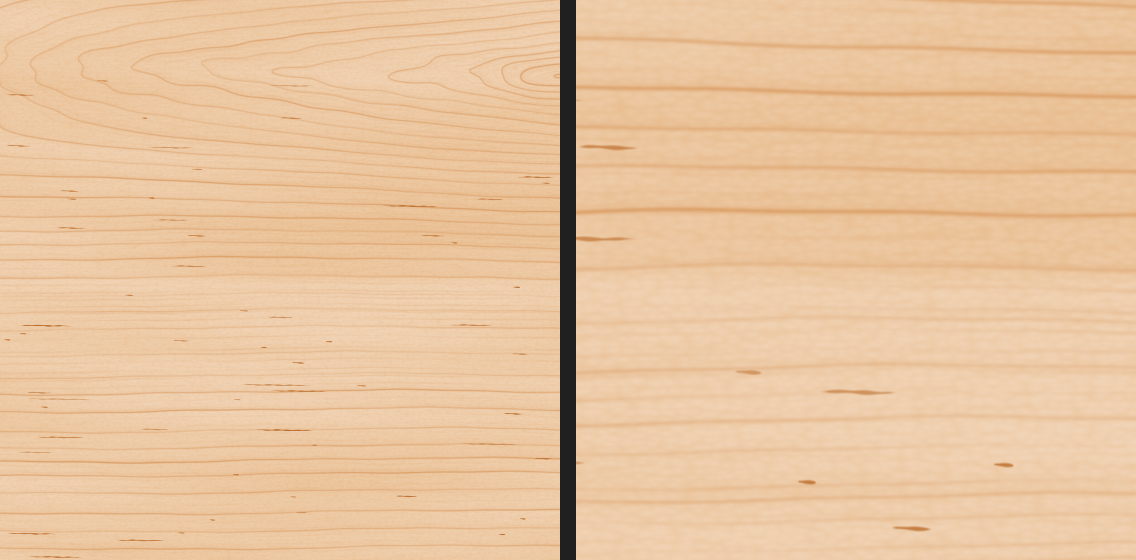
Left, the full canvas; right, a detail of the centre.
Give the GLSL for this texture, as a three.js fragment shader.

```glsl
// Pale maple plank: cathedral grain above straight growth rings, with brown flecks.
varying vec2 vUv;

float hash(vec2 p) {
  return fract(sin(dot(p, vec2(127.1, 311.7))) * 4375.85);
}

// Distance to the nearest scattered point, one point per cell.
float cellular(vec2 p) {
  vec2 cell = floor(p);
  float nearest = 2.0;
  for (int j = -1; j <= 1; j++) {
    for (int i = -1; i <= 1; i++) {
      vec2 c = cell + vec2(float(i), float(j));
      vec2 point = c + vec2(hash(c), hash(c + 37.0));
      nearest = min(nearest, length(p - point));
    }
  }
  return nearest;
}

// Growth ring count; its contours are the grain lines.
float ringField(vec2 p) {
  p.y += 0.004 * sin(5.0 * p.x + 4.0 * p.y) + 0.0012 * sin(15.0 * p.x + 21.0 * p.y);
  p.y += 0.0005 * sin(43.0 * p.x + 60.0 * p.y);
  float d = p.y - 0.87;
  float rings = 31.0 * sqrt(d * d + 0.0003);
  rings += 0.3 * sin(17.0 * p.y) + 0.13 * sin(47.0 * p.y + 1.0);

  // Arches with tips to the left, crowded at the left edge
  rings -= 6.0 * p.x * exp(-d * d / 0.028);
  rings += 1.7 * exp(-p.x / 0.12 - d * d / 0.006);

  // Closed eye at the right edge
  vec2 eye = (p - vec2(0.98, 0.865)) / vec2(0.09, 0.035);
  rings -= 2.3 * exp(-dot(eye, eye));

  // Ragged tips
  float ragged = sin(80.0 * p.y + 9.0 * p.x) + 0.6 * sin(170.0 * p.y - 23.0 * p.x);
  ragged += 0.5 * sin(60.0 * p.x + 50.0 * p.y);
  return rings + 0.15 * ragged * exp(-d * d / 0.004);
}

// Thin line at each whole ring with a soft shade on its inner side.
float grainLine(float rings, float slope, float width) {
  float phase = fract(rings);
  float s = (phase - 0.5) / slope;
  float core = exp(-s * s / (width * width));
  float shade = 0.28 * exp(-abs(s) / 0.008) * (1.0 - smoothstep(-0.001, 0.001, s));
  return (core + shade) * sin(3.1416 * phase);
}

// Short tapered dashes, at most one per cell.
float flecks(vec2 p) {
  vec2 size = vec2(0.2, 0.0133);
  vec2 cell = floor(p / size);
  float halfLength = mix(0.006, 0.07, pow(hash(cell + 5.0), 3.0));
  float room = size.x * 0.5 - halfLength;
  vec2 center = (cell + 0.5) * size;
  center.x += room * (2.0 * hash(cell + 11.0) - 1.0);
  center.y += 0.005 * (hash(cell + 19.0) - 0.5);
  vec2 q = p - center;
  q.y += 0.015 * q.x + 0.0003 * sin(q.x * 160.0);
  float along = q.x / halfLength;
  float thickness = 0.0011 * (1.0 - along * along) * (0.8 + 0.3 * sin(q.x * 330.0));
  float dash = 1.0 - smoothstep(-0.0007, 0.0011, abs(q.y) - thickness);
  dash *= 1.0 - smoothstep(0.7, 1.0, abs(along));
  float chance = mix(0.2, 0.1, smoothstep(0.68, 0.78, p.y));
  return dash * step(hash(cell), chance) * mix(0.45, 1.0, hash(cell + 29.0));
}

void main() {
  vec2 p = vUv;
  float rings = ringField(p);
  float e = 0.0008;
  vec2 gradient = vec2(ringField(p + vec2(e, 0.0)), ringField(p + vec2(0.0, e))) - rings;
  float slope = max(length(gradient) / e, 5.0);

  // Broad tone: a warmer band that ends just above mid height
  float band = smoothstep(0.495, 0.505, p.y) * (1.0 - smoothstep(0.6, 0.76, p.y));
  float tone = 0.22 + 0.2 * band;
  tone += 0.12 * sin(9.0 * p.y + 2.0 * p.x) + 0.08 * sin(31.0 * p.y + 3.0 * sin(2.5 * p.x));
  tone += 0.09 * sin(6.0 * p.x - 14.0 * p.y) + 0.05 * sin(83.0 * p.y + 4.0 * p.x);
  tone += 0.1 * smoothstep(0.0, 1.0, p.x) - 0.05;

  // Fine fibre and pore mottling
  tone += 0.36 * (cellular(p * vec2(125.0, 250.0)) - 0.45);
  tone += 0.22 * (cellular(p * vec2(22.0, 200.0) + 7.0) - 0.45);

  // Each ring has its own strength, fading along its length
  float ringId = floor(rings);
  float strength = mix(0.5, 1.0, hash(vec2(ringId, 3.0)));
  strength *= 0.82 + 0.18 * sin(7.0 * p.x + 2.4 * ringId);
  float faintZone = smoothstep(0.27, 0.34, p.y) * (1.0 - smoothstep(0.47, 0.52, p.y));
  strength *= 1.0 - 0.5 * faintZone;
  float line = strength * grainLine(rings, slope, 0.0015);

  // Fainter secondary rings
  float fine = grainLine(rings * 2.3 + 0.2, slope * 2.3, 0.0014);
  line += fine * (0.1 + 0.16 * faintZone) * (0.6 + 0.4 * sin(11.0 * p.x + 40.0 * p.y));

  vec3 paleWood = vec3(0.938, 0.816, 0.69);
  vec3 warmWood = vec3(0.908, 0.73, 0.54);
  vec3 lineBrown = vec3(0.85, 0.60, 0.37);
  vec3 fleckBrown = vec3(0.74, 0.43, 0.17);
  vec3 color = mix(paleWood, warmWood, tone);
  color = mix(color, lineBrown, clamp(line * 0.72, 0.0, 1.0));
  color = mix(color, fleckBrown, flecks(p) * 0.95);
  gl_FragColor = vec4(color, 1.0);
}
```
